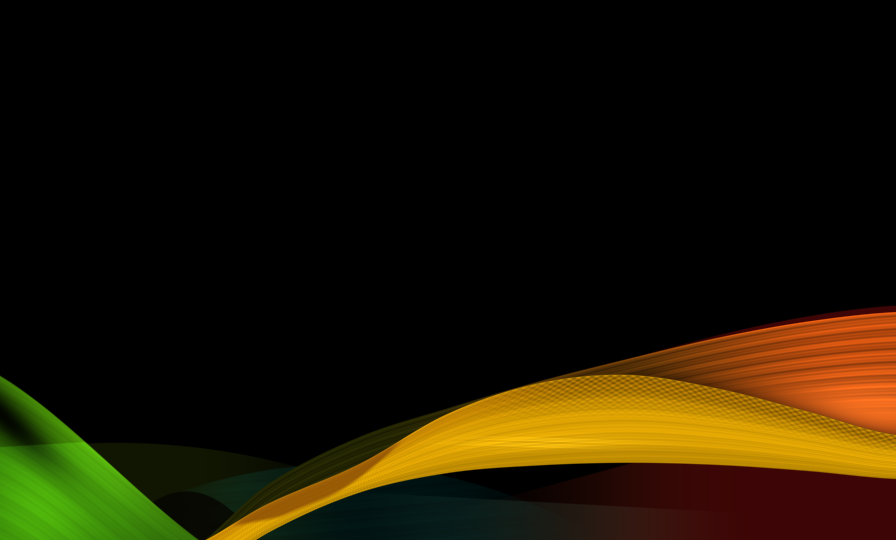
Reproduce this background procedurally as a Shadertoy shader.

```glsl
// Draws glossy green, gold and orange ribbons sweeping across a black ground.

// Smooth curve through nine heights, evenly spaced from x = 0.2 to x = 1.0
float curve(float x, float h[9]) {
    float s = clamp((x - 0.2) * 10.0, 0.0, 7.999);
    int i = int(s);
    float t = s - float(i);
    float a = h[max(i - 1, 0)], b = h[i], c = h[i + 1], d = h[min(i + 2, 8)];
    return b + 0.5 * t * (c - a + t * (2.0 * a - 5.0 * b + 4.0 * c - d
         + t * (3.0 * (b - c) + d - a)));
}

// Coverage of the side where dist is positive
float cover(float dist, float soft) {
    return smoothstep(-soft, soft, dist);
}

// Soft elliptical spot
float glow(vec2 p, vec2 centre, vec2 size) {
    vec2 q = (p - centre) / size;
    return exp(-dot(q, q));
}

// Layered sines: fine irregular strands, 0 to 1
float strands(float s) {
    return 0.5 + 0.22 * sin(s) + 0.16 * sin(s * 2.3 + 1.0) + 0.12 * sin(s * 4.7 + 2.0);
}

// Dim translucent sheets along the bottom
vec3 sheets(vec2 p, float px) {
    vec3 olive = vec3(0.065, 0.085, 0.008);
    vec3 teal = vec3(0.0, 0.085, 0.085);
    vec3 maroon = vec3(0.19, 0.045, 0.02);
    vec3 slate = vec3(0.045, 0.075, 0.06);
    float x = p.x;
    float hill = 0.18 - 1.1 * (x - 0.13) * (x - 0.13);
    vec3 col = olive * cover(hill - p.y, px) * (1.0 - smoothstep(0.22, 0.42, x));
    float tealTop = 0.14 - 1.6 * (x - 0.38) * (x - 0.38);
    col += teal * cover(tealTop - p.y, px) * smoothstep(0.16, 0.28, x)
         * (1.0 - smoothstep(0.45, 0.68, x)) * (0.7 + 0.3 * strands((p.y - 0.15 * x) * 150.0));
    float tent = min(0.05 + 0.45 * (x - 0.5), 0.137 - 0.72 * (x - 0.815));
    col += maroon * cover(tent - p.y, px) * smoothstep(0.5, 0.8, x);
    float floorTop = 0.075 - 0.09 * (x - 0.55);
    col += slate * cover(floorTop - p.y, px) * smoothstep(0.36, 0.6, x);
    float arch = 0.09 - 14.0 * (x - 0.208) * (x - 0.208);
    return mix(col, vec3(0.025, 0.02, 0.005), 0.85 * cover(arch - p.y, px));
}

// Green fold in the lower left corner
vec3 greenFold(vec2 p, float edge, float px) {
    float depth = edge - p.y;
    vec3 col = mix(vec3(0.13, 0.32, 0.01), vec3(0.27, 0.53, 0.03), exp(-depth * 14.0));
    col += vec3(0.12, 0.24, 0.01) * glow(p, vec2(0.05, 0.07), vec2(0.07, 0.13));
    col *= 1.0 - 0.35 * smoothstep(0.12, 0.22, p.x);
    vec2 q = vec2(p.x, p.y + 1.45 * p.x - 0.235);
    col *= 1.0 - 0.95 * glow(q, vec2(0.0), vec2(0.075, 0.045));
    float overlap = 0.172 + 0.1 * p.x;
    col += vec3(0.05, 0.13, 0.02) * cover(overlap - p.y, px);
    return col * (0.94 + 0.12 * strands(depth * 130.0 + p.x * 20.0));
}

// Streaked sheet behind the gold ribbon: olive, then brown, then orange
vec3 backSheet(vec2 p, float top, float bottom) {
    float depth = top - p.y;
    float across = clamp(depth / max(top - bottom, 0.01), 0.0, 1.0);
    vec3 col = mix(vec3(0.14, 0.15, 0.01), vec3(0.36, 0.21, 0.025), smoothstep(0.4, 0.72, p.x));
    col = mix(col, vec3(0.78, 0.31, 0.06), smoothstep(0.66, 0.96, p.x));
    float streak = strands(depth * 330.0 / (0.5 + p.x) + 3.0 * p.x);
    float streakFade = 1.0 - smoothstep(0.55, 0.95, across) * smoothstep(0.7, 0.9, p.x);
    col *= mix(1.0, 0.55 + 0.75 * streak, 0.75 * streakFade);
    col += vec3(0.22, 0.14, 0.07) * glow(p, vec2(0.97, 0.24), vec2(0.1, 0.06));
    col += vec3(0.3, 0.13, 0.02) * exp(-depth * 220.0) * smoothstep(0.5, 0.9, p.x);
    return col * (1.0 - 0.4 * exp(-(p.y - bottom) * 60.0) * smoothstep(0.6, 0.75, p.x));
}

// Gold ribbon with a brown turned edge, woven crest and glints
vec3 goldRibbon(vec2 p, float top, float bottom, float px) {
    float across = clamp((top - p.y) / max(top - bottom, 0.01), 0.0, 1.0);
    vec3 col = mix(vec3(0.75, 0.5, 0.01), vec3(0.87, 0.64, 0.01), smoothstep(0.0, 0.45, across));
    col *= 1.0 - 0.16 * smoothstep(0.65, 1.0, across);
    col *= 0.93 + 0.14 * strands(across * 38.0 + p.x * 5.0);
    float crest = smoothstep(0.5, 0.66, p.x) * (1.0 - smoothstep(0.03, 0.55, across));
    float weave = sin(p.x * 620.0 + across * 12.0) * sin((top - p.y) * 700.0);
    col *= 1.0 - crest * (0.22 + 0.2 * weave);
    float fold = 0.035 * smoothstep(0.24, 0.32, p.x) * (1.0 - smoothstep(0.36, 0.48, p.x));
    float turned = cover(p.y - top + fold, 3.0 * px) * smoothstep(0.002, 0.012, fold);
    col = mix(col, vec3(0.53, 0.29, 0.02), 0.8 * turned);
    float glint = glow(p, vec2(0.61, 0.18), vec2(0.09, 0.012)) * strands(p.y * 500.0 + p.x * 25.0);
    col += vec3(0.2, 0.2, 0.08) * glint;
    return col + vec3(0.16, 0.14, 0.02) * exp(-(top - p.y) * 250.0);
}

void mainImage(out vec4 fragColor, in vec2 fragCoord) {
    vec2 p = fragCoord / iResolution.xy;
    float px = 0.9 / iResolution.y;

    // Ribbon outlines
    float sheetTop = curve(p.x, float[9](-0.03, 0.104, 0.19, 0.244, 0.293, 0.335, 0.374, 0.404, 0.422));
    float goldTop = curve(p.x, float[9](-0.02, 0.068, 0.14, 0.234, 0.29, 0.306, 0.281, 0.239, 0.195));
    float goldBottom = curve(p.x, float[9](-0.09, 0.014, 0.087, 0.124, 0.138, 0.143, 0.139, 0.128, 0.113));
    float x = min(p.x, 0.3);
    float greenTop = 0.304 + x * (-1.0 + x * (-4.0 + 10.5 * x));

    // Layers from back to front
    vec3 col = sheets(p, px);
    float lip = 0.012 * smoothstep(0.65, 1.0, p.x);
    col = mix(col, vec3(0.24, 0.02, 0.02), cover(sheetTop + lip - p.y, px) * smoothstep(0.65, 0.85, p.x));
    float behind = cover(sheetTop - p.y, px) * cover(p.y - goldTop, px);
    col = mix(col, backSheet(p, sheetTop, goldTop), behind);
    col = mix(col, greenFold(p, greenTop, px), cover(greenTop - p.y, 1.5 * px));
    float gold = cover(goldTop - p.y, px) * cover(p.y - goldBottom, px);
    col = mix(col, goldRibbon(p, goldTop, goldBottom, px), gold);

    fragColor = vec4(clamp(col, 0.0, 1.0), 1.0);
}
```
